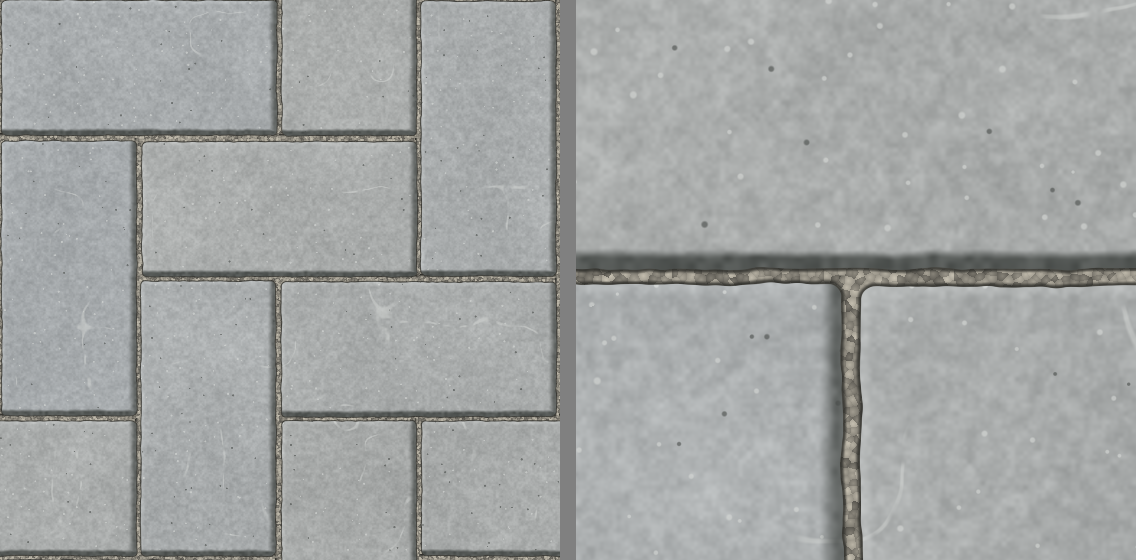
Left: the whole. Right: its middle third, enlarged.
Give the GLSL for this texture, as a Shadertoy shader.

```glsl
// Herringbone paving: 2:1 grey concrete blocks on a wrapping 4 x 4 grid.
// Each pixel finds its block by diagonal index, then shades stone, bevel and
// joint from a rounded-box distance; wrapped noise adds grain, pits and sand.

const float CELLS = 4.0;                 // grid cells across and down
const vec2  GRID_SHIFT = vec2(0.008, 0.011);
const float JOINT = 0.021;               // half width of a joint, in cells
const float CORNER = 0.030;
const float BEVEL = 0.058;
const float WOBBLE = 0.009;              // unevenness of the block edges
const float BLOCK_DRIFT = 0.014;         // random placement of each block
const float MOTTLE = 0.085;
const float GRAIN = 0.14;
const vec3 STONE = vec3(0.668, 0.676, 0.668);
const vec3 COOL_TINT = vec3(-0.022, -0.012, 0.008);
const vec3 BEVEL_SHADE = vec3(0.31, 0.325, 0.315);
const vec3 SAND = vec3(0.66, 0.64, 0.59);
const vec3 CREVICE = vec3(0.17, 0.17, 0.155);
const vec3 CHALK = vec3(0.83, 0.84, 0.83);

vec2 hash2(vec2 p) {
    vec3 a = fract(p.xyx * vec3(0.1031, 0.1030, 0.0973));
    a += dot(a, a.yzx + 33.33);
    return fract((a.xx + a.yz) * a.zy);
}

// Value noise with freq lattice steps per cell, wrapping over the whole grid.
float noise(vec2 p, float freq) {
    p *= freq;
    vec2 i = floor(p), f = fract(p);
    f = f * f * (3.0 - 2.0 * f);
    float wrap = freq * CELLS;
    vec2 a = mod(i, wrap), b = mod(i + 1.0, wrap);
    float low = mix(hash2(a + freq).x, hash2(vec2(b.x, a.y) + freq).x, f.x);
    float high = mix(hash2(vec2(a.x, b.y) + freq).x, hash2(b + freq).x, f.x);
    return mix(low, high, f.y);
}

// Cellular noise: distance to the nearest point, and that point's random value.
vec2 cellular(vec2 p, float freq) {
    p *= freq;
    vec2 i = floor(p), best = vec2(9.0, 0.0);
    for (int y = -1; y <= 1; y++)
    for (int x = -1; x <= 1; x++) {
        vec2 c = i + vec2(x, y);
        vec2 wrapped = mod(c, freq * CELLS);
        float d = length(c + hash2(wrapped + 7.0) - p);
        if (d < best.x) best = vec2(d, hash2(wrapped + 91.0).y);
    }
    return best;
}

vec3 stoneColour(vec2 p, vec2 id) {
    vec2 rnd = hash2(id + 17.0);
    float blotch = 0.5 * noise(p, 2.0) + 0.3 * noise(p, 5.0) + 0.2 * noise(p, 13.0);
    float grain = 0.4 * noise(p, 32.0) + 0.35 * noise(p, 61.0) + 0.25 * noise(p, 97.0);
    vec3 col = STONE + COOL_TINT * rnd.x + (rnd.y - 0.5) * 0.022;
    col += MOTTLE * (blotch - 0.5) + GRAIN * (grain - 0.5);

    // Chalky flecks and dark pits
    vec2 fleck = cellular(p, 14.0);
    float size = 0.07 + 0.10 * noise(p, 23.0);
    float dot1 = 1.0 - smoothstep(size * 0.4, size, fleck.x);
    col = mix(col, CHALK, 0.65 * dot1 * step(0.83, fleck.y));
    col = mix(col, BEVEL_SHADE, 0.65 * dot1 * step(fleck.y, 0.06));

    // Broken hairline scratches inside a few patches
    float line = abs(noise(p + 0.03 * noise(p, 11.0), 4.0) - 0.5);
    float patches = smoothstep(0.60, 0.78, noise(p, 3.0));
    float scratch = (1.0 - smoothstep(0.006, 0.03, line)) * patches;
    return mix(col, CHALK, 0.5 * scratch * smoothstep(0.3, 0.7, noise(p, 19.0)));
}

void mainImage(out vec4 fragColor, in vec2 fragCoord) {
    float px = CELLS / iResolution.y;
    vec2 p = vec2(fragCoord.x, iResolution.y - fragCoord.y) * px + GRID_SHIFT;

    // Block lookup: each row moves the pattern one cell to the right
    vec2 cell = floor(p);
    float k = mod(cell.x - cell.y, CELLS);
    vec2 start = cell - vec2(k == 1.0, k == 2.0);
    vec2 size = k < 1.5 ? vec2(2, 1) : vec2(1, 2);
    vec2 id = mod(start, CELLS);

    // Position in the block, with y pointing down and uneven edges
    vec2 rough = vec2(noise(p, 9.0) + 0.6 * noise(p, 29.0),
                      noise(p, 10.0) + 0.6 * noise(p, 31.0)) - 0.8;
    vec2 q = p - start + WOBBLE * rough + BLOCK_DRIFT * (hash2(id + 3.0) - 0.5);
    vec2 d = abs(q - 0.5 * size) - 0.5 * size + JOINT + CORNER;
    float edge = length(max(d, 0.0)) + min(max(d.x, d.y), 0.0) - CORNER;
    vec2 nearSide = q - JOINT;
    vec2 farSide = size - q - JOINT;

    // Stone face: lit upper-left rim, shaded right and lower bevels
    vec3 stone = stoneColour(p, id);
    float rim = 1.0 - smoothstep(0.005, 0.035, min(nearSide.x, nearSide.y));
    stone += 0.05 * rim;
    vec2 slope = 1.0 - smoothstep(vec2(0.008, 0.022), vec2(BEVEL, 0.05), farSide);
    float shade = max(0.80 * slope.x, 0.95 * slope.y);
    stone = mix(stone, BEVEL_SHADE + 0.10 * (noise(p, 47.0) - 0.5), shade);

    // Joint: sand grains, cast shadow beside the bevel, thin contact crease
    vec2 pebble = cellular(p, 58.0);
    vec3 sand = SAND * (0.72 + 0.48 * pebble.y - 0.25 * pebble.x);
    float fill = noise(p, 7.0) * 0.6 + noise(p, 37.0) * 0.4;
    float shadow = 1.0 - smoothstep(-0.022, 0.002, min(farSide.x, farSide.y) * -1.0 - 0.012);
    shadow *= step(min(farSide.x, farSide.y), 0.008) * smoothstep(0.75, 0.35, fill);
    float crease = 1.0 - smoothstep(0.002, 0.012, edge);
    vec3 joint = mix(sand, CREVICE, max(shadow, 0.8 * crease));

    vec3 col = mix(stone, joint, smoothstep(-0.6 * px, 0.6 * px, edge));
    fragColor = vec4(clamp(col, 0.0, 1.0), 1.0);
}
```
